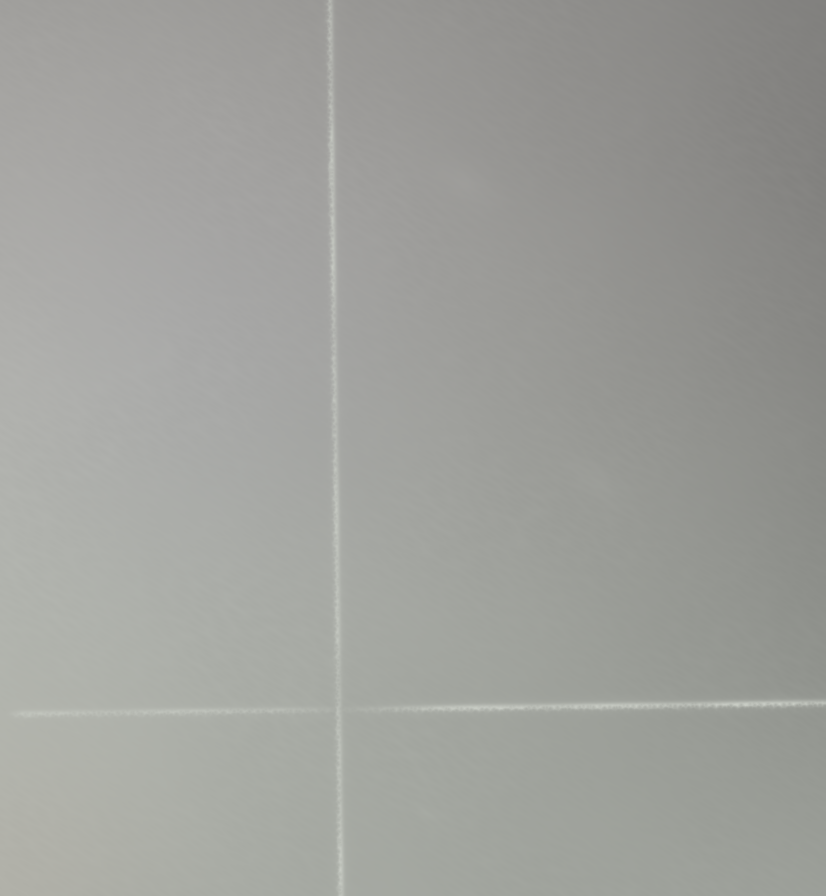
This texture is drawn by a Shadertoy shader. Its source:

```glsl
// Draws a softly lit grey tiled wall with two pale, slightly tilted grout lines.

// Brightness down the left, middle and right of the wall: bottom, centre, top
const vec3 LEFT_LIGHT = vec3(0.685, 0.695, 0.622);
const vec3 MID_LIGHT = vec3(0.648, 0.636, 0.585);
const vec3 RIGHT_LIGHT = vec3(0.618, 0.540, 0.500);

const vec3 TOP_TINT = vec3(1.006, 1.000, 0.982);
const vec3 BOTTOM_TINT = vec3(0.990, 1.010, 0.970);
const vec3 CORNER_BLUSH = vec3(0.014, 0.000, -0.004);
const vec3 COOL_PATCH = vec3(-0.003, -0.003, 0.008);
const vec3 GROUT_COLOR = vec3(0.785, 0.800, 0.770);

// Grout ends, as fractions of the canvas
const vec2 VERTICAL_X = vec2(0.4130, 0.3995);  // at bottom, at top
const vec2 LEVEL_Y = vec2(0.2030, 0.2155);     // at left, at right
const float GROUT_WIDTH = 0.0034;
const float GLOW_WIDTH = 0.009;
const float GLOW_STRENGTH = 0.13;
const float GRAIN_SCALE = 210.0;

const float STREAK_ANGLE = -0.55;
const float STREAK_STRENGTH = 0.015;
const float CLOUD_STRENGTH = 0.006;

// Faint scuffs: position and length
const vec3 SCUFFS[3] = vec3[3](
    vec3(0.515, 0.092, 0.012),
    vec3(0.722, 0.463, 0.030),
    vec3(0.565, 0.795, 0.035));
const float SCUFF_STRENGTH = 0.012;

vec2 hash2(vec2 p) {
    vec3 q = fract(p.xyx * vec3(0.1031, 0.1030, 0.0973));
    q += dot(q, q.yzx + 33.33);
    return fract((q.xx + q.yz) * q.zy);
}

// Distance to the nearest scattered point
float cellular(vec2 p) {
    vec2 cell = floor(p);
    vec2 local = fract(p);
    float nearest = 2.0;
    for (int y = -1; y <= 1; y++) {
        for (int x = -1; x <= 1; x++) {
            vec2 offset = vec2(x, y);
            vec2 delta = offset + hash2(cell + offset) - local;
            nearest = min(nearest, dot(delta, delta));
        }
    }
    return sqrt(nearest);
}

// Layered sines, bent by one another
float clouds(vec2 p) {
    float sum = 0.0;
    float weight = 0.5;
    for (int i = 0; i < 4; i++) {
        sum += weight * sin(p.x + 1.3 * sin(p.y)) * cos(p.y - 0.7 * sin(p.x));
        p = mat2(1.5, 1.1, -1.1, 1.5) * p + 2.7;
        weight *= 0.6;
    }
    return sum;
}

// Parabola through values at 0, 0.5 and 1
float curve(vec3 v, float t) {
    return v.x * (1.0 - t) * (1.0 - 2.0 * t)
         + v.y * 4.0 * t * (1.0 - t)
         + v.z * t * (2.0 * t - 1.0);
}

float bell(float d, float width) {
    return exp(-d * d / (width * width));
}

void mainImage(out vec4 fragColor, in vec2 fragCoord) {
    vec2 uv = fragCoord / iResolution.xy;
    vec2 p = fragCoord / iResolution.y;
    float aspect = iResolution.x / iResolution.y;

    // Broad light and tint
    vec3 across = vec3(curve(LEFT_LIGHT, uv.y), curve(MID_LIGHT, uv.y), curve(RIGHT_LIGHT, uv.y));
    float light = curve(across, uv.x) + CLOUD_STRENGTH * clouds(p * 7.0);

    // Slanted brush texture
    float c = cos(STREAK_ANGLE);
    float s = sin(STREAK_ANGLE);
    mat2 slant = mat2(c, -s, s, c);
    float streaks = cellular(slant * p * vec2(45.0, 170.0)) - 0.5;
    light += STREAK_STRENGTH * streaks * (0.6 + 0.6 * clouds(p * 11.0 + 4.0));

    // Small pale scuffs along the brush direction
    for (int i = 0; i < 3; i++) {
        vec2 delta = slant * ((uv - SCUFFS[i].xy) * vec2(aspect, 1.0));
        light += SCUFF_STRENGTH * bell(length(delta * vec2(1.0, 2.0)), SCUFFS[i].z);
    }

    vec3 color = light * mix(BOTTOM_TINT, TOP_TINT, smoothstep(0.1, 0.9, uv.y));
    color += CORNER_BLUSH * bell(length(uv), 0.2);
    color += COOL_PATCH * bell(length(uv - vec2(0.25, 0.6)), 0.25);

    // Grout lines with grainy, uneven strength
    float grain = cellular(p * GRAIN_SCALE) - 0.5;
    float dx = (uv.x - mix(VERTICAL_X.x, VERTICAL_X.y, uv.y)) * aspect + 0.0015 * grain;
    float dy = uv.y - mix(LEVEL_Y.x, LEVEL_Y.y, uv.x) + 0.0015 * grain;
    float upright = 0.55 + 0.09 * sin(p.y * 17.0 + 1.0) + 0.06 * sin(p.y * 47.0) + 0.4 * grain;
    float level = mix(0.48, 0.70, smoothstep(0.4, 0.6, uv.x));
    level += 0.08 * sin(p.x * 39.0) + 0.4 * grain;
    level *= smoothstep(0.005, 0.03, uv.x) * (1.0 - 0.75 * bell(uv.x - 0.415, 0.06));
    float grout = max(upright * bell(dx, GROUT_WIDTH), level * bell(dy, GROUT_WIDTH));
    float glow = max(upright * bell(dx, GLOW_WIDTH), level * bell(dy, GLOW_WIDTH));
    color = mix(color, GROUT_COLOR, clamp(grout + GLOW_STRENGTH * glow, 0.0, 1.0));

    fragColor = vec4(color, 1.0);
}
```
